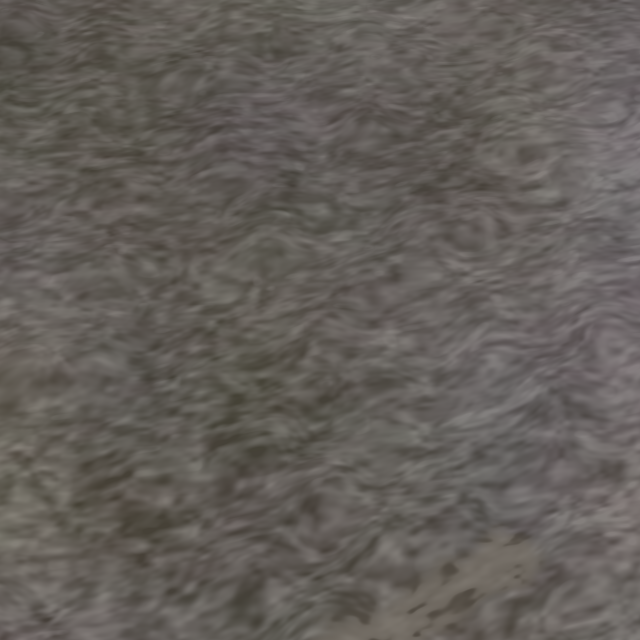
Write a WebGL 1 fragment shader that draws this texture.

```glsl
precision highp float;
// Worn grey-brown ground seen at a slant: soft, flattened flakes that shrink
// with distance. Layered value noise in perspective coordinates gives the
// grain; broad noise adds tone and tint, and a pale streak lies lower right.

uniform vec2 u_resolution;

const vec3 DARK = vec3(0.308, 0.286, 0.268);
const vec3 MIDDLE = vec3(0.394, 0.373, 0.364);
const vec3 LIGHT = vec3(0.482, 0.462, 0.452);
const vec3 PALE = vec3(0.448, 0.422, 0.388);
const vec3 OLIVE_SHIFT = vec3(0.002, 0.006, -0.022);
const vec3 MAUVE_SHIFT = vec3(0.012, -0.007, 0.006);

const float HORIZON = 2.6;                   // height of the vanishing line
const vec2 GRAIN_DENSITY = vec2(96.0, 450.0);
const float GRAIN_CONTRAST = 2.3;
const float PATCH_CONTRAST = 0.95;
const float FLAKE_WARP = 3.2;                // how far flake directions wander
const vec2 STREAK_START = vec2(0.48, -0.05);
const vec2 STREAK_END = vec2(0.79, 0.125);
const float STREAK_RADIUS = 0.04;

float hash(vec2 cell) {
  vec3 p = fract(cell.xyx * 0.1031);
  p += dot(p, p.yzx + 33.33);
  return fract((p.x + p.y) * p.z);
}

// Value noise centred on zero, from -0.5 to 0.5.
float noise(vec2 p) {
  vec2 cell = floor(p);
  vec2 f = fract(p);
  f = f * f * (3.0 - 2.0 * f);
  float low = mix(hash(cell), hash(cell + vec2(1.0, 0.0)), f.x);
  float high = mix(hash(cell + vec2(0.0, 1.0)), hash(cell + vec2(1.0)), f.x);
  return mix(low, high, f.y) - 0.5;
}

// Slanted ground plane: rows rise to the right, most steeply when near.
vec2 groundPosition(vec2 uv) {
  float rise = uv.x * (0.13 + 0.12 * uv.x) * (1.0 - 0.75 * uv.y);
  vec2 ground = vec2(uv.x - 0.5, 1.0) * GRAIN_DENSITY;
  ground /= HORIZON - vec2(uv.y, uv.y - rise);
  ground.y += FLAKE_WARP * noise(ground * vec2(0.25, 0.13) + 61.0);
  ground.x += 1.2 * noise(ground * vec2(0.35, 0.3) + 17.0);
  return ground + 200.0;
}

// Three sizes of flake; the finest fades with distance.
float grain(vec2 ground, float distanceFade) {
  mat2 turn = mat2(0.96, 0.28, -0.28, 0.96);
  float coarse = noise(ground * vec2(0.48, 0.53) + 9.0);
  float flakes = noise(ground);
  float fine = noise(turn * ground * 1.73 + 37.0);
  return 0.42 * coarse + 0.66 * flakes + 0.42 * fine * distanceFade;
}

float segmentDistance(vec2 p, vec2 a, vec2 b) {
  vec2 along = b - a;
  float t = clamp(dot(p - a, along) / dot(along, along), 0.0, 1.0);
  return length(p - a - along * t);
}

vec3 toneRamp(float tone) {
  vec3 end = tone < 0.0 ? DARK : LIGHT;
  return mix(MIDDLE, end, min(abs(tone), 1.4));
}

void main() {
  vec2 uv = gl_FragCoord.xy / u_resolution;
  vec2 ground = groundPosition(uv);
  float detail = grain(ground, 1.0 - 0.6 * uv.y);

  // Broad light and dark areas, a little brighter towards the right.
  float patches = noise(uv * vec2(3.0, 4.0) + 5.0)
                + 0.6 * noise(uv * vec2(7.0, 11.0) + 23.0);
  float tone = PATCH_CONTRAST * patches + 0.35 * (uv.x - 0.5);

  // Scattered bright chips stand out from the grain.
  float chips = smoothstep(0.24, 0.42, noise(ground * vec2(0.62, 0.7) + 83.0));
  tone += GRAIN_CONTRAST * mix(1.1, 0.8, uv.y) * detail + 0.35 * chips - 0.03;
  vec3 color = toneRamp(tone);

  // Olive mostly at left, mauve in drifting areas and single flakes.
  float olive = 0.45 - 0.6 * uv.x + 1.1 * noise(uv * 5.0 + 41.0);
  float mauve = noise(uv * vec2(4.0, 6.0) + 71.0)
              + 0.7 * noise(ground * 0.4 + 53.0);
  color += OLIVE_SHIFT * olive + MAUVE_SHIFT * mauve;

  // Pale, ragged streak with dark pits left between its flakes.
  float ragged = 0.035 * noise(uv * 22.0 + 3.0) + 0.025 * detail;
  float streakEdge = segmentDistance(uv, STREAK_START, STREAK_END) + ragged;
  float streak = 1.0 - smoothstep(-0.018, 0.018, streakEdge - STREAK_RADIUS);
  float pits = smoothstep(0.1, 0.36, -detail);
  vec3 paleColor = PALE + 0.07 * detail - 0.10 * pits;
  color = mix(color, paleColor, 0.85 * streak);

  gl_FragColor = vec4(color, 1.0);
}
```
